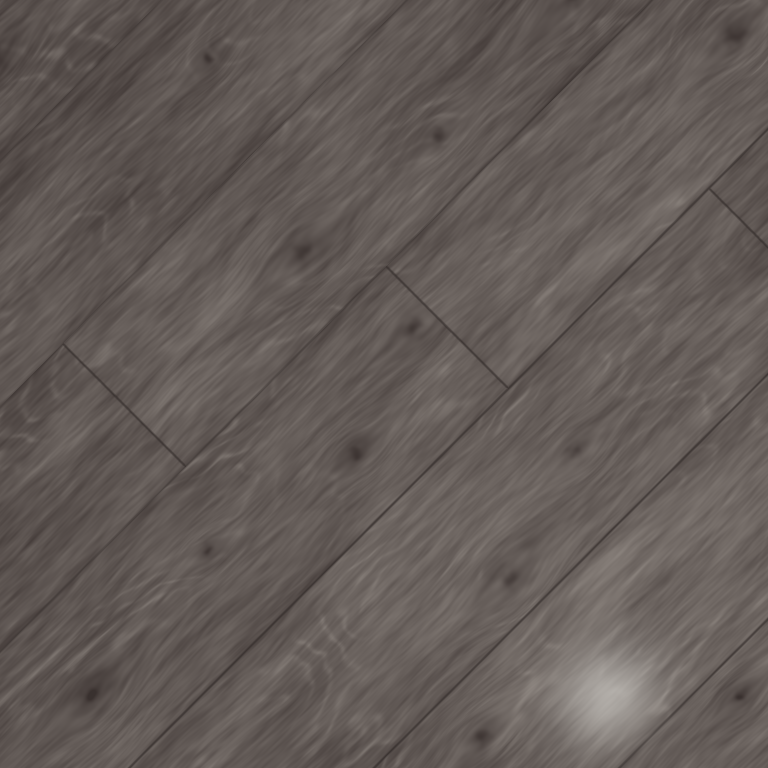
Reproduce this texture procedurally as a Shadertoy shader.

```glsl
// Grey-brown oak floor boards laid on the diagonal with staggered end joints.
// Stretched gradient noise gives fibres and arched growth rings that bend around
// scattered knots; thin dark joints, broad light and a soft lamp glare finish it.

#define BOARD_WIDTH 0.2256
#define BOARD_LENGTH 1.55
#define ROW_OFFSET 0.1188
#define END_OFFSET 1.1865
#define END_STAGGER 0.369
#define JOINT_HALF_WIDTH 0.0014
#define KNOT_SPACING 0.21
#define KNOT_CHANCE 0.68
#define DARK_WOOD vec3(0.255, 0.222, 0.213)
#define LIGHT_WOOD vec3(0.570, 0.540, 0.517)
#define GLARE_COLOR vec3(0.730, 0.715, 0.695)
#define GLARE_CENTER vec2(0.79, 0.095)

vec2 hash2(vec2 p) {
    vec3 q = fract(p.xyx * vec3(0.1031, 0.1030, 0.0973));
    q += dot(q, q.yzx + 33.33);
    return fract((q.xx + q.yz) * q.zy);
}

float cornerSlope(vec2 cell, vec2 corner, vec2 f) {
    return dot(hash2(cell + corner) * 2.0 - 1.0, f - corner);
}

float gradientNoise(vec2 p) {
    vec2 i = floor(p), f = fract(p);
    vec2 s = f * f * f * (f * (f * 6.0 - 15.0) + 10.0);
    float low = mix(cornerSlope(i, vec2(0, 0), f), cornerSlope(i, vec2(1, 0), f), s.x);
    float high = mix(cornerSlope(i, vec2(0, 1), f), cornerSlope(i, vec2(1, 1), f), s.x);
    return mix(low, high, s.y);
}

float fbm(vec2 p) {
    float sum = 0.0, amplitude = 1.0;
    for (int i = 0; i < 3; i++) {
        sum += amplitude * gradientNoise(p);
        p = p * 2.03 + 17.7;
        amplitude *= 0.55;
    }
    return sum;
}

// Returns knot darkness in x and the sideways bend of the grain in y.
vec2 knots(vec2 local, vec2 board) {
    vec2 result = vec2(0.0);
    float cell = floor(local.x / KNOT_SPACING);
    for (int i = -1; i <= 1; i++) {
        vec2 id = vec2(cell + float(i), board.x * 13.0 + board.y * 7.0 + 41.0);
        vec2 place = hash2(id), kind = hash2(id + 91.7);
        float present = step(kind.x, KNOT_CHANCE);
        vec2 center = vec2((id.x + 0.2 + 0.6 * place.x) * KNOT_SPACING,
                           (0.2 + 0.6 * place.y) * BOARD_WIDTH);
        vec2 d = local - center;
        float radius = mix(0.006, 0.013, kind.y);
        vec2 ragged = d + 0.008 * vec2(gradientNoise(d * 70.0 + id), gradientNoise(d * 70.0 - id));
        float r = length(ragged * vec2(0.8, 1.1)) / radius;
        float core = 0.30 * exp(-r * r);
        float stain = 0.20 * exp(-dot(d * vec2(0.55, 1.1), d) / (radius * radius * 8.0))
                    * (0.8 + 1.3 * gradientNoise(d * vec2(35.0, 75.0) + id));
        float bend = d.y * exp(-dot(d * vec2(0.35, 1.0), d) / (radius * radius * 14.0));
        result += present * vec2(core + stain, bend);
    }
    return result;
}

float woodTone(vec2 local, vec2 board) {
    vec2 knot = knots(local, board);
    vec2 seed = hash2(board + 50.0) * 60.0;
    vec2 p = local - vec2(0.0, 0.75 * knot.y);
    p.y += 0.012 * gradientNoise(p * vec2(5.0, 9.0) + seed);

    float mottling = fbm(p * vec2(3.0, 14.0) + seed);
    float fibres = fbm(p * vec2(9.0, 85.0) + seed.yx);
    float pores = gradientNoise(p * vec2(32.0, 230.0) + seed);

    // Growth rings: contour lines of a slow field, shown only in patches.
    float field = 8.0 * gradientNoise(p * vec2(3.2, 8.0) + seed.yx) + 12.0 * p.y
                + 0.7 * gradientNoise(p * vec2(24.0, 50.0) + seed);
    float ring = pow(0.5 + 0.5 * sin(6.28318 * field), 4.0) - 0.27;
    float patches = smoothstep(-0.08, 0.35, gradientNoise(p * vec2(5.0, 11.0) + seed + 23.0));

    float boardTint = 0.06 * (hash2(board + 7.0).x - 0.5);
    return 0.37 + boardTint + 0.26 * mottling + 0.26 * fibres + 0.17 * pores
         + 0.22 * ring * patches * (0.75 + fibres) - knot.x;
}

void mainImage(out vec4 fragColor, in vec2 fragCoord) {
    vec2 uv = fragCoord / iResolution.y;
    float pixel = 1.0 / iResolution.y;

    // Board layout: x runs along the boards, y across them.
    vec2 p = vec2(uv.x + uv.y, uv.x - uv.y) * 0.70711;
    float across = p.y - ROW_OFFSET;
    float row = floor(across / BOARD_WIDTH);
    float along = p.x - END_OFFSET - END_STAGGER * row;
    vec2 board = vec2(row, floor(along / BOARD_LENGTH));
    vec2 local = vec2(along, across) - board.yx * vec2(BOARD_LENGTH, BOARD_WIDTH);

    // Wood under broad light from the lower right.
    float tone = woodTone(local, board);
    vec2 toLight = uv - vec2(0.78, 0.30);
    tone += 0.19 * exp(-dot(toLight, toLight) / 0.16) + 0.05 * p.y;

    // Joints: a thin line with a soft shade, fainter at the upper left.
    vec2 edge = min(local, vec2(BOARD_LENGTH, BOARD_WIDTH) - local);
    vec2 line = 1.0 - smoothstep(JOINT_HALF_WIDTH - pixel, JOINT_HALF_WIDTH + pixel, edge);
    float sideStrength = mix(0.25, 0.65, smoothstep(-0.25, 0.10, p.y));
    float joint = max(line.x * 0.65, line.y * sideStrength);
    tone -= 0.10 * exp(-edge.y / 0.008) + 0.05 * exp(-edge.x / 0.005);
    vec3 color = mix(DARK_WOOD, LIGHT_WOOD, clamp(tone, -0.1, 1.0));
    color = mix(color, DARK_WOOD * 0.78, joint);

    // Lamp glare, slightly stretched along the boards.
    vec2 g = uv - GLARE_CENTER;
    vec2 stretched = vec2(g.x + g.y, (g.x - g.y) * 1.2) * 0.70711;
    float glare = 0.85 * exp(-dot(stretched, stretched) / 0.0048);
    color = mix(color, GLARE_COLOR, glare * (0.85 + 0.3 * tone));
    fragColor = vec4(color, 1.0);
}
```
